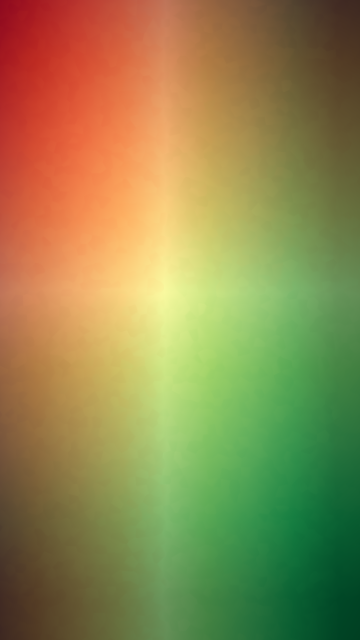
Give the GLSL for this background, as a WebGL 2 fragment shader.

```glsl
#version 300 es
precision highp float;
// Two crossed red-yellow-green ramps, softly faceted and shaded at the rim.
uniform vec2 u_resolution;
out vec4 fragColor;

const vec3 RAMP[9] = vec3[9](
  vec3(0.65, 0.00, 0.15), vec3(0.84, 0.19, 0.15), vec3(0.96, 0.43, 0.26),
  vec3(0.99, 0.68, 0.38), vec3(0.97, 0.97, 0.62), vec3(0.65, 0.85, 0.42),
  vec3(0.40, 0.74, 0.39), vec3(0.10, 0.60, 0.31), vec3(0.00, 0.41, 0.22));

vec2 hash2(vec2 p) {
  vec3 q = fract(vec3(p.xyx) * vec3(0.1031, 0.1030, 0.0973));
  q += dot(q, q.yzx + 33.33);
  return fract((q.xx + q.yz) * q.zy);
}

// Cellular noise: one random offset per cell, with blended borders.
vec2 facets(vec2 p) {
  vec2 cell = floor(p), sum = vec2(0.0);
  float total = 0.0;
  for (int y = -1; y <= 1; y++) {
    for (int x = -1; x <= 1; x++) {
      vec2 id = cell + vec2(x, y);
      vec2 toSeed = id + hash2(id) - p;
      float weight = exp(-14.0 * dot(toSeed, toSeed));
      sum += weight * (hash2(id + 71.0) - 0.5);
      total += weight;
    }
  }
  return sum / total;
}

// Piecewise linear ramp whose yellow middle lies at t = 0.
vec3 ramp(float t) {
  float stop = clamp(4.0 + t / 0.12, 0.0, 8.0);
  int i = min(int(stop), 7);
  return mix(RAMP[i], RAMP[i + 1], stop - float(i));
}

void main() {
  vec2 uv = gl_FragCoord.xy / u_resolution;
  vec2 grid = gl_FragCoord.xy / u_resolution.x;

  // Ramps run rightward and downward from the bright crossing.
  vec2 t = vec2(uv.x - 0.458, 0.544 - uv.y);
  t += 0.016 * facets(grid * 42.0) * vec2(1.0, 0.7);
  vec3 color = 0.5 * (ramp(t.x) + ramp(t.y));

  // Rim shading, leaning darker toward the lower right.
  vec2 d = uv - 0.5;
  color *= 1.0 - 0.6 * dot(d, d) - 0.1 * (d.x - d.y);
  fragColor = vec4(color, 1.0);
}
```
